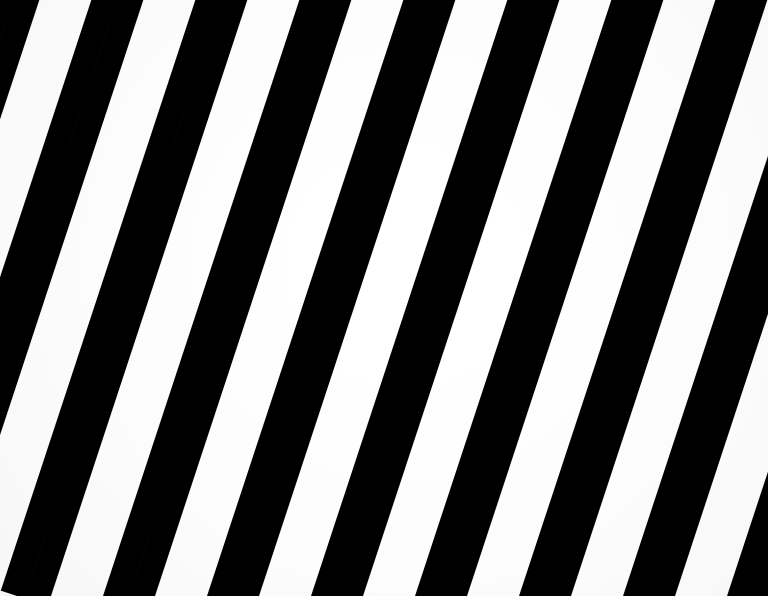
This pattern is drawn by a WebGL 1 fragment shader. Its source:

```glsl
precision highp float;

// Slanted black stripes on white, equal in width, with a faint vignette.
// A sheared coordinate is folded into the distance to the nearest stripe edge;
// the stripes end in a square cut that just clips the lower left corner.

#define PERIOD 0.13542         // horizontal repeat, in canvas widths
#define SLOPE 0.3294           // sideways shift per unit of height
#define OFFSET -0.0013         // left edge of the first stripe at the base
#define BLACK_SHARE 0.5        // part of each repeat that is black
#define CUT_HEIGHT 0.0073      // where the square cut meets the left side
#define GLOW_CENTER vec2(0.53, 0.43)
#define VIGNETTE 0.075         // darkening of the white away from the center
#define SEAM_LIGHT 0.014       // faint seam inside the left stripes

uniform vec2 u_resolution;

// Coverage of the side where the distance is positive, one pixel wide.
float coverage(float dist, float pixel) {
  return clamp(dist / pixel + 0.5, 0.0, 1.0);
}

void main() {
  vec2 p = gl_FragCoord.xy / u_resolution.x;
  float pixel = 1.0 / u_resolution.x;
  float slantScale = inversesqrt(1.0 + SLOPE * SLOPE);

  // Distance from the middle of the nearest black stripe
  float phase = (p.x - SLOPE * p.y - OFFSET) / PERIOD;
  float fromMiddle = abs(fract(phase - 0.5 * BLACK_SHARE + 0.5) - 0.5);
  float edge = (fromMiddle - 0.5 * BLACK_SHARE) * PERIOD * slantScale;
  float white = coverage(edge, pixel);

  // Square end of the stripes
  float cut = (CUT_HEIGHT - p.y - SLOPE * p.x) * slantScale;
  white = max(white, coverage(cut, pixel));

  // Paper shading and the barely visible seams
  vec2 fromGlow = p - GLOW_CENTER;
  float paper = 1.0 - VIGNETTE * dot(fromGlow, fromGlow);
  float seam = coverage(0.5 * pixel - fromMiddle * PERIOD * slantScale, pixel);
  float ink = SEAM_LIGHT * seam * (1.0 - smoothstep(0.2, 0.45, p.x));

  gl_FragColor = vec4(vec3(mix(ink, paper, white)), 1.0);
}
```
